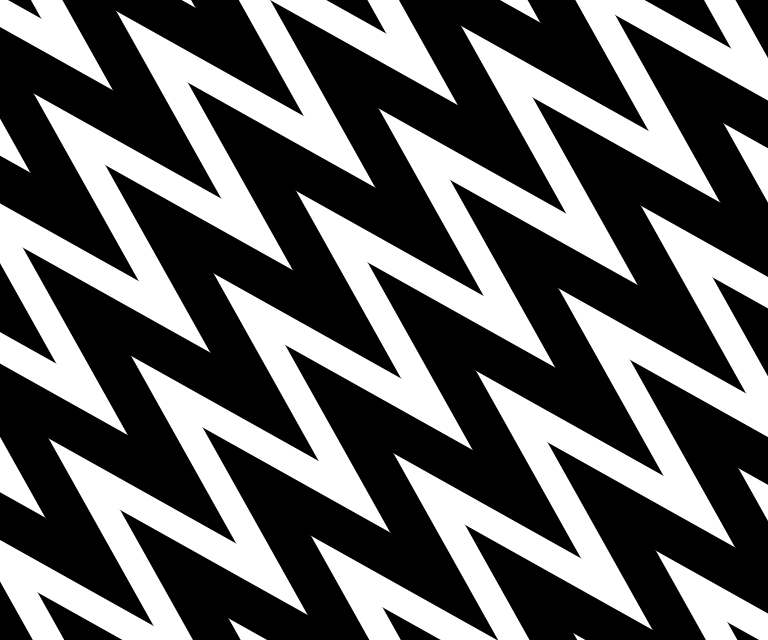
A Shadertoy shader for this pattern:

```glsl
// Bold white zigzag bands on black, running along the falling diagonal.
// The plane is turned by 45 degrees, sheared by a triangle wave and
// repeated across; slope-corrected distance keeps the edges smooth.

const vec3 INK = vec3(0.0);
const vec3 BAND = vec3(1.0);

// All lengths are in canvas heights.
const float TOOTH_PERIOD = 0.1823;  // along the zigzag
const float TOOTH_HEIGHT = 0.3230;  // from tip to notch
const float BAND_PERIOD = 0.3975;   // between neighbouring zigzags
const float BAND_WIDTH = 0.1580;    // measured across the zigzag
const vec2 FIRST_TIP = vec2(0.1580, -0.0455);

// Turns the plane to x = across the bands, y = along them.
vec2 toDiagonal(vec2 p) {
    return vec2(p.x - p.y, -p.x - p.y) * inversesqrt(2.0);
}

// Triangle wave: 0 at whole periods, 1 halfway between.
float triangleWave(float t, float period) {
    return 1.0 - abs(2.0 * fract(t / period) - 1.0);
}

// Offset from the nearest multiple of the period.
float repeatCentered(float t, float period) {
    return mod(t + 0.5 * period, period) - 0.5 * period;
}

// Signed distance to the repeated zigzag bands, positive inside.
float zigzagBands(vec2 q, float toothPeriod, float toothHeight,
                  float bandPeriod, float bandWidth) {
    float straight = q.x - toothHeight * triangleWave(q.y, toothPeriod);
    float offset = repeatCentered(straight - 0.5 * bandWidth, bandPeriod);
    float slope = 2.0 * toothHeight / toothPeriod;
    return (0.5 * bandWidth - abs(offset)) * inversesqrt(1.0 + slope * slope);
}

// Converts a signed distance to edge coverage.
float coverage(float dist, float pixelSize) {
    return clamp(dist / pixelSize + 0.5, 0.0, 1.0);
}

void mainImage(out vec4 fragColor, in vec2 fragCoord) {
    vec2 p = (fragCoord - 0.5 * iResolution.xy) / iResolution.y;
    vec2 q = toDiagonal(p) - FIRST_TIP;
    float dist = zigzagBands(q, TOOTH_PERIOD, TOOTH_HEIGHT,
                             BAND_PERIOD, BAND_WIDTH);
    vec3 color = mix(INK, BAND, coverage(dist, 1.0 / iResolution.y));
    fragColor = vec4(color, 1.0);
}
```
